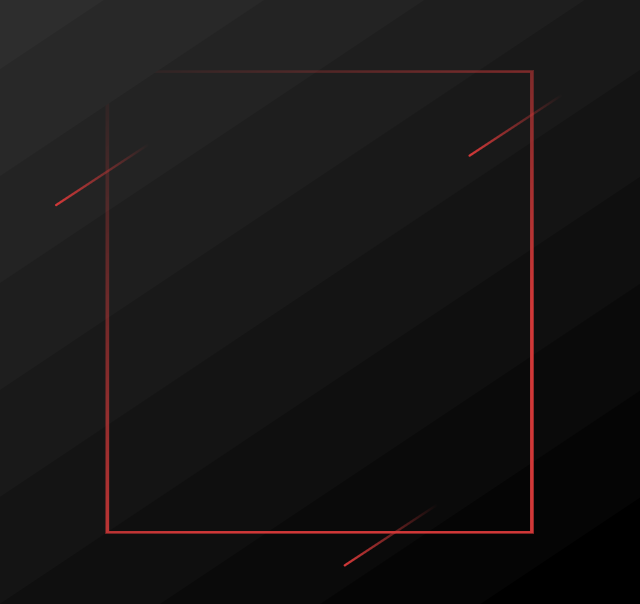
A WebGL 2 fragment shader for this background:

```glsl
#version 300 es
precision highp float;
// Dark diagonal bands stepping from charcoal to black, with a thin red frame
// that fades in along the same diagonal, and three tapering red strokes.
// Lengths are in canvas heights, with the origin at the lower left.

#define BAND_SLOPE 0.667
#define BAND_START 0.1143
#define BAND_WIDTH 0.177
#define BAND_STEP 0.0196
#define TOP_GRAY 0.178
#define RED vec3(0.82, 0.22, 0.22)
#define FRAME_MIN vec2(0.1747, 0.1166)
#define FRAME_MAX vec2(0.8836, 0.8836)
#define FRAME_THICK vec2(0.006, 0.0042)
#define FRAME_FADE vec2(0.23, 1.10)
#define STROKE_SPAN vec2(0.153, 0.1005)
#define STROKE_RADIUS 0.0019

uniform vec2 u_resolution;
out vec4 fragColor;

// Share of the pixel covered by a shape at signed distance d
float coverage(float d, float pixel) {
    return clamp(0.5 - d / pixel, 0.0, 1.0);
}

float boxDistance(vec2 p, vec2 low, vec2 high) {
    vec2 d = max(low - p, p - high);
    return max(d.x, d.y);
}

// Smoothed count of band edges passed at the given diagonal depth
float bandIndex(float depth, float pixel) {
    float t = (depth - BAND_START) / BAND_WIDTH;
    float edge = floor(t + 0.5);
    float blur = 1.2 * pixel / BAND_WIDTH;
    return edge + clamp((t - edge) / blur + 0.5, 0.0, 1.0);
}

// Round-capped stroke, opaque at its start and clear at its end
float strokeAlpha(vec2 p, vec2 start, float pixel) {
    vec2 q = p - start;
    float t = clamp(dot(q, STROKE_SPAN) / dot(STROKE_SPAN, STROKE_SPAN), 0.0, 1.0);
    float d = length(q - t * STROKE_SPAN) - STROKE_RADIUS;
    return coverage(d, pixel) * (1.0 - t);
}

void main() {
    float pixel = 1.0 / u_resolution.y;
    vec2 p = gl_FragCoord.xy * pixel;

    // Bands, counted from the top left corner
    float depth = BAND_SLOPE * p.x + 1.0 - p.y;
    float band = bandIndex(depth, pixel);
    vec3 color = vec3(max(TOP_GRAY - BAND_STEP * band, 0.0));

    // Frame, hidden beneath the first two bands
    float outer = coverage(boxDistance(p, FRAME_MIN, FRAME_MAX), pixel);
    float inner = coverage(boxDistance(p, FRAME_MIN + FRAME_THICK, FRAME_MAX - FRAME_THICK), pixel);
    float fade = clamp((depth - FRAME_FADE.x) / (FRAME_FADE.y - FRAME_FADE.x), 0.0, 1.0);
    float shown = clamp(band - 1.0, 0.0, 1.0);
    color = mix(color, RED, (outer - inner) * fade * shown);

    // Strokes across the frame
    vec2 starts[3] = vec2[3](vec2(0.093, 0.6605), vec2(0.7776, 0.7424), vec2(0.5709, 0.064));
    for (int i = 0; i < 3; i++) {
        color = mix(color, RED, strokeAlpha(p, starts[i], pixel));
    }

    fragColor = vec4(color, 1.0);
}
```
